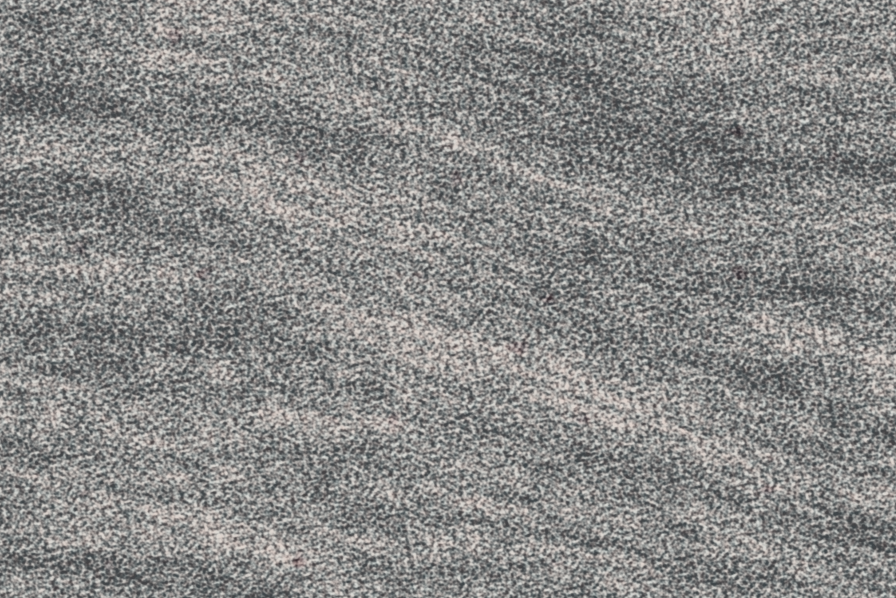
Give the GLSL for this texture, as a Shadertoy shader.

```glsl
float hash(vec2 p) {
    vec3 q = fract(p.xyx * vec3(0.1031, 0.1030, 0.0973));
    q += dot(q, q.yzx + 33.33);
    return fract((q.x + q.y) * q.z);
}

// Slope contributed by one lattice corner with a random unit gradient
float corner(vec2 cell, vec2 offset) {
    float angle = 6.2832 * hash(cell);
    return dot(vec2(cos(angle), sin(angle)), offset);
}

float gradientNoise(vec2 p) {
    vec2 i = floor(p), f = p - i;
    vec2 w = f * f * f * (f * (f * 6.0 - 15.0) + 10.0);
    vec2 e = vec2(1.0, 0.0);
    float low = mix(corner(i, f), corner(i + e.xy, f - e.xy), w.x);
    float high = mix(corner(i + e.yx, f - e.yx), corner(i + e.xx, f - e.xx), w.x);
    return mix(low, high, w.y);
}

mat2 rotation(float a) {
    return mat2(cos(a), -sin(a), sin(a), cos(a));
}

// Layers of the stone, dipping to the right and gently bent
float strata(vec2 s) {
    float broad = gradientNoise(s * vec2(0.9, 3.2) + 17.0);
    float bands = gradientNoise(s * vec2(1.5, 10.0) + 41.0);
    float streaks = gradientNoise(s * vec2(4.5, 27.0) + 73.0);
    float mottle = gradientNoise(s * vec2(19.0, 48.0) + 9.0);

    // Thin dark seams that come and go along the layers
    float ridge = abs(gradientNoise(s * vec2(1.8, 11.0) + 58.0));
    float seams = smoothstep(0.09, 0.0, ridge)
                * smoothstep(-0.1, 0.3, gradientNoise(s * vec2(3.0, 8.0) + 29.0));

    return 0.20 * broad + 0.30 * bands + 0.24 * streaks + 0.32 * mottle - 0.15 * seams;
}

// Packed crystals, slightly longer than tall
float crystals(vec2 p) {
    float coarse = gradientNoise(rotation(0.23) * p * vec2(112.0, 146.0) + 5.0);
    float fine = gradientNoise(rotation(-0.51) * p * vec2(195.0, 218.0) + 31.0);
    return coarse + 0.62 * fine;
}

void mainImage(out vec4 fragColor, in vec2 fragCoord) {
    vec2 p = fragCoord / iResolution.y;

    float bend = 0.13 * gradientNoise(p * 1.4 + 3.0)
               + 0.012 * gradientNoise(p * vec2(6.0, 9.0) + 12.0);
    vec2 layered = vec2(p.x - 0.2 * p.y, p.y + 0.23 * p.x + bend);

    float layers = strata(layered);
    float light = smoothstep(-0.80, 0.80, layers + crystals(p) - 0.04);

    // Cool dark minerals to warm pale feldspar
    vec3 color = mix(vec3(0.255, 0.265, 0.275), vec3(0.85, 0.845, 0.825), light);

    // Faint rosy tint of single grains and of pale layers
    float rosy = 0.05 * gradientNoise(p * 95.0 + 63.0)
               + 0.03 * smoothstep(0.0, 0.3, layers);
    color += rosy * vec3(0.6, -0.25, -0.4);

    // Sparse reddish dark stains
    float stain = smoothstep(0.42, 0.62, gradientNoise(p * vec2(19.0, 25.0) + 87.0));
    color -= stain * vec3(0.07, 0.10, 0.09);

    fragColor = vec4(clamp(color, 0.0, 1.0), 1.0);
}
```
